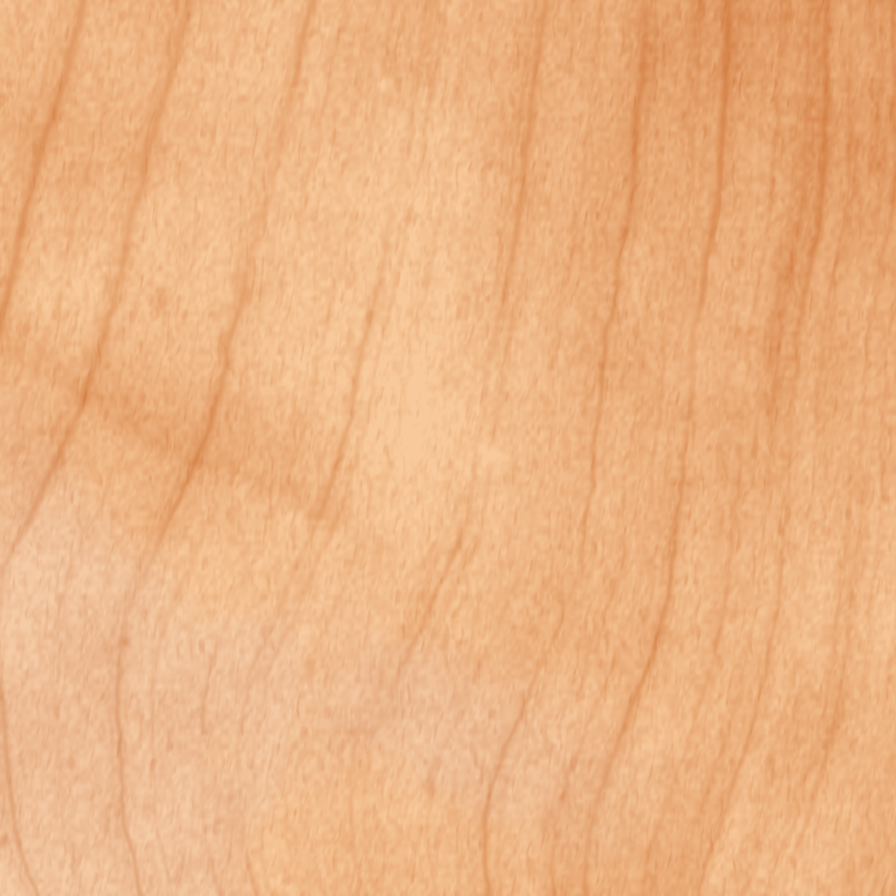
A three.js fragment shader for this texture:

```glsl
// Pale cherry wood board with bending growth rings, soft blotches and fine fibres.
#define DARK_WOOD vec3(0.88, 0.60, 0.387)
#define PALE_WOOD vec3(0.96, 0.765, 0.58)
#define PINK_SHIFT vec3(-0.012, 0.006, 0.04)
#define BASE_TONE 0.84
#define LINE_DEPTH 0.60
#define HALO_DEPTH 0.26
#define BLOTCH_DEPTH 0.85
#define STREAK_DEPTH 0.50
#define FIBRE_DEPTH 0.62
#define FIBRE_SCALE vec2(290.0, 120.0)
#define KNOT_COUNT 6

varying vec2 vUv;

float hash(vec2 p) {
  vec3 q = fract(vec3(p.xyx) * 0.1031);
  q += dot(q, q.yzx + 33.33);
  return fract((q.x + q.y) * q.z);
}

float noise(vec2 p) {
  vec2 cell = floor(p);
  vec2 f = fract(p);
  f = f * f * (3.0 - 2.0 * f);
  return mix(mix(hash(cell), hash(cell + vec2(1.0, 0.0)), f.x),
             mix(hash(cell + vec2(0.0, 1.0)), hash(cell + vec2(1.0)), f.x), f.y);
}

float fbm(vec2 p) {
  float sum = 0.0;
  float gain = 0.53;
  for (int i = 0; i < 4; i++) {
    sum += gain * noise(p);
    p = p * 2.03 + 17.0;
    gain *= 0.5;
  }
  return sum;
}

// Coordinate across the grain: leaning at the top, curling back at the bottom.
float grainCoord(vec2 p, float down) {
  float bend = down - 0.45 * p.x;
  float curl = max(bend - 0.6, 0.0);
  float lean = mix(0.25, 0.07, p.x) * down;
  float wobble = 0.022 * (noise(p * vec2(3.0, 5.0) + 4.0) - 0.5)
               + 0.006 * (noise(p * vec2(8.0, 24.0)) - 0.5)
               + 0.0025 * (noise(p * vec2(40.0, 90.0)) - 0.5);
  return p.x + lean + 0.05 * smoothstep(0.3, 0.75, bend) - 0.9 * curl * curl + wobble;
}

// Jittered growth rings: x is the thin line, y the one-sided soft shade.
vec2 growthRings(float v, float down, float width, float seed) {
  vec2 rings = vec2(0.0);
  for (int k = -1; k <= 1; k++) {
    float id = floor(v) + float(k);
    float center = id + 0.5 + 0.5 * (hash(vec2(id, seed)) - 0.5);
    float d = v - center;
    float fade = smoothstep(0.1, 0.6, noise(vec2(id * 7.0 + seed, down * 4.5)));
    float strength = mix(0.5, 1.0, hash(vec2(seed, id + 9.0))) * mix(0.4, 1.0, fade);
    float line = exp(-d * d / (width * width));
    float shade = exp(-abs(d) * (d < 0.0 ? 5.0 : 11.0));
    rings += strength * vec2(line, shade);
  }
  return rings;
}

// Small scattered marks, mostly dark and sometimes pale.
float knots(vec2 p) {
  float sum = 0.0;
  for (int i = 0; i < KNOT_COUNT; i++) {
    float id = float(i) + 3.0;
    vec2 center = vec2(hash(vec2(id, 1.7)), hash(vec2(id, 8.3)));
    float radius = mix(0.004, 0.009, hash(vec2(id, 5.1)));
    vec2 d = (p - center) / vec2(radius, radius * 1.4);
    sum += exp(-dot(d, d)) * (hash(vec2(id, 2.9)) < 0.75 ? -0.5 : 0.5);
  }
  return sum;
}

void main() {
  vec2 p = vUv;
  float down = 1.0 - p.y;
  float u = grainCoord(p, down);
  float v = 6.2 * u + 2.2 * u * u;

  // Broad shading: darker right side, pale centre, cloudy blotches.
  float tone = BASE_TONE;
  float right = smoothstep(0.45, 0.92, p.x);
  tone -= 0.56 * right * mix(1.0, 0.5, smoothstep(0.2, 0.8, down));
  tone -= 0.18 * smoothstep(0.35, 0.0, down);
  vec2 glow = (p - vec2(0.53, 0.53)) / vec2(0.24, 0.25);
  tone += 0.18 * exp(-dot(glow, glow));
  tone += BLOTCH_DEPTH * (fbm(vec2(u * 6.0, down * 6.0) + 2.0) - 0.5);

  // Slanting figure with a crisp lower edge, rosy wood below it.
  float cross = down - 0.39 - 0.56 * p.x + 0.05 * (fbm(p * 9.0) - 0.5);
  float figure = exp(min(cross, 0.0) / 0.06) * smoothstep(0.022, -0.012, cross);
  figure *= smoothstep(0.46, 0.36, p.x) * mix(0.5, 1.0, noise(p * 8.0 + 6.0));
  tone -= 0.55 * figure;
  float rosy = smoothstep(-0.02, 0.12, cross) * smoothstep(0.9, 0.45, p.x);
  rosy *= smoothstep(0.38, 0.68, fbm(p * 5.0 + 11.0));

  // Fibre pattern: slim upright cells with short dark pores between them.
  vec2 fibre = vec2(p.x + 0.12 * down, p.y) * FIBRE_SCALE;
  fibre.x += 1.6 * noise(fibre * vec2(0.2, 0.35) + 90.0);
  float fleck = 0.6 * noise(fibre) + 0.4 * noise(fibre * vec2(0.6, 1.5) + 40.0);
  float pore = smoothstep(0.66, 0.92, noise(fibre * vec2(0.75, 0.45) + 70.0));

  // Grain lines broken up by the fibres, fainter lines and long streaks.
  float width = mix(0.042, 0.026, smoothstep(0.1, 0.6, down));
  float rough = mix(0.55, 1.3, fleck);
  vec2 mainRings = growthRings(v, down, width, 3.0);
  vec2 faintRings = growthRings(v * 2.3 + 0.4, down, 0.055, 21.0);
  tone -= LINE_DEPTH * mainRings.x * rough * mix(1.0, 0.65, right) + HALO_DEPTH * mainRings.y;
  tone -= 0.24 * faintRings.x * rough + 0.07 * faintRings.y;
  float streak = fbm(vec2(u * 50.0, down * 3.0)) - 0.5;
  tone -= STREAK_DEPTH * streak * mix(0.6, 1.2, right);

  tone += FIBRE_DEPTH * (fleck - 0.5) - 0.24 * pore;
  tone += knots(p);

  vec3 wood = mix(DARK_WOOD, PALE_WOOD, clamp(tone, -0.6, 1.15));
  gl_FragColor = vec4(wood + PINK_SHIFT * rosy, 1.0);
}
```
